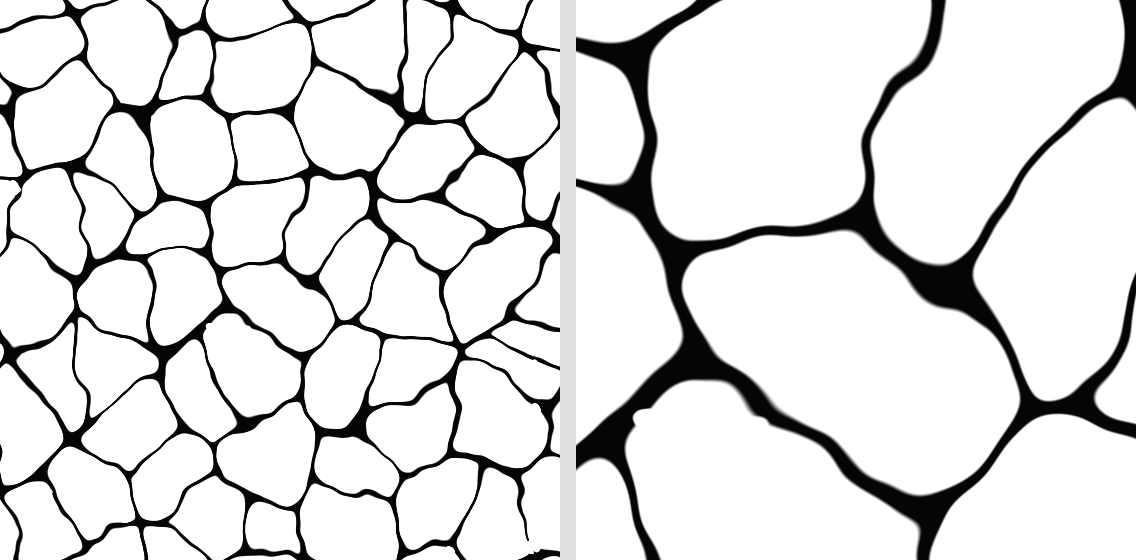
Left: the whole. Right: its middle third, enlarged.
Give the GLSL for this pattern, as a Shadertoy shader.

```glsl
// Cracked-stone web: white rounded cells divided by thin black veins.
// A weighted Voronoi diagram on a jittered grid is bent by gradient noise;
// a soft minimum over the cell borders rounds corners and swells the joints.

const float CELLS_PER_CANVAS = 7.3;
const float JITTER = 0.88;
const float SIZE_SPREAD = 0.16;
const float VEIN_HALF_WIDTH = 0.0225;   // in cells
const float EDGE_SOFTNESS = 0.0011;     // in canvas heights
const vec3 PAPER = vec3(1.0);
const vec3 INK = vec3(0.014, 0.020, 0.022);

vec3 hash3(vec2 p) {
    vec3 q = fract(p.xyx * vec3(0.1031, 0.1030, 0.0973));
    q += dot(q, q.yxz + 33.33);
    return fract((q.xxy + q.yzz) * q.zyx);
}

float cornerSlope(vec2 corner, vec2 offset) {
    float angle = 6.2832 * hash3(corner + 57.0).x;
    return dot(vec2(cos(angle), sin(angle)), offset);
}

float gradientNoise(vec2 p) {
    vec2 i = floor(p), f = p - i;
    vec2 u = f * f * f * (f * (f * 6.0 - 15.0) + 10.0);
    vec2 e = vec2(1.0, 0.0);
    float low = mix(cornerSlope(i, f), cornerSlope(i + e, f - e), u.x);
    float high = mix(cornerSlope(i + e.yx, f - e.yx), cornerSlope(i + e.xx, f - e.xx), u.x);
    return mix(low, high, u.y);
}

vec2 wobble(vec2 p, float frequency, float amount) {
    return amount * vec2(gradientNoise(p * frequency + 11.3),
                         gradientNoise(p * frequency + 83.7));
}

// Seed position in xy, cell weight in z
vec3 cellSeed(vec2 cell) {
    vec3 h = hash3(cell + 140.0);
    return vec3(cell + 0.5 + JITTER * (h.xy - 0.5), SIZE_SPREAD * h.z);
}

float power(vec2 p, vec3 seed) {
    vec2 d = seed.xy - p;
    return dot(d, d) - seed.z;
}

// Soft distance from p to the border of the cell that holds it
float borderDistance(vec2 p, float sharpness) {
    vec2 base = floor(p), home = base;
    float nearest = 1e3;
    for (int y = -2; y <= 2; y++)
    for (int x = -2; x <= 2; x++) {
        vec2 cell = base + vec2(x, y);
        float value = power(p, cellSeed(cell));
        if (value < nearest) { nearest = value; home = cell; }
    }
    vec3 own = cellSeed(home);
    float sum = 0.0;
    for (int y = -2; y <= 2; y++)
    for (int x = -2; x <= 2; x++) {
        if (x == 0 && y == 0) continue;
        vec3 other = cellSeed(home + vec2(x, y));
        float gap = 0.5 * (power(p, other) - nearest) / length(other.xy - own.xy);
        sum += exp(-sharpness * gap);
    }
    return -log(sum) / sharpness;
}

// Vein half width: slow swelling, with rare breaks in the line
float veinHalfWidth(vec2 p, float base) {
    float swell = 1.0 + 0.55 * gradientNoise(p * 1.3 + 5.0);
    float breakMask = smoothstep(0.47, 0.56, gradientNoise(p * 2.8 + 31.0));
    return base * swell - 0.045 * breakMask;
}

void mainImage(out vec4 fragColor, in vec2 fragCoord) {
    vec2 p = CELLS_PER_CANVAS * fragCoord / iResolution.y;

    // Bend the straight borders at two scales
    vec2 bent = p + wobble(p, 1.5, 0.22) + wobble(p, 4.2, 0.045);

    // Joints vary from tight to heavy
    float sharpness = 19.0 + 11.0 * gradientNoise(p * 0.9 + 47.0);
    float d = borderDistance(bent, sharpness) - veinHalfWidth(p, VEIN_HALF_WIDTH);

    float soft = CELLS_PER_CANVAS * max(EDGE_SOFTNESS, 0.55 / iResolution.y);
    fragColor = vec4(mix(INK, PAPER, smoothstep(-soft, soft, d)), 1.0);
}
```
